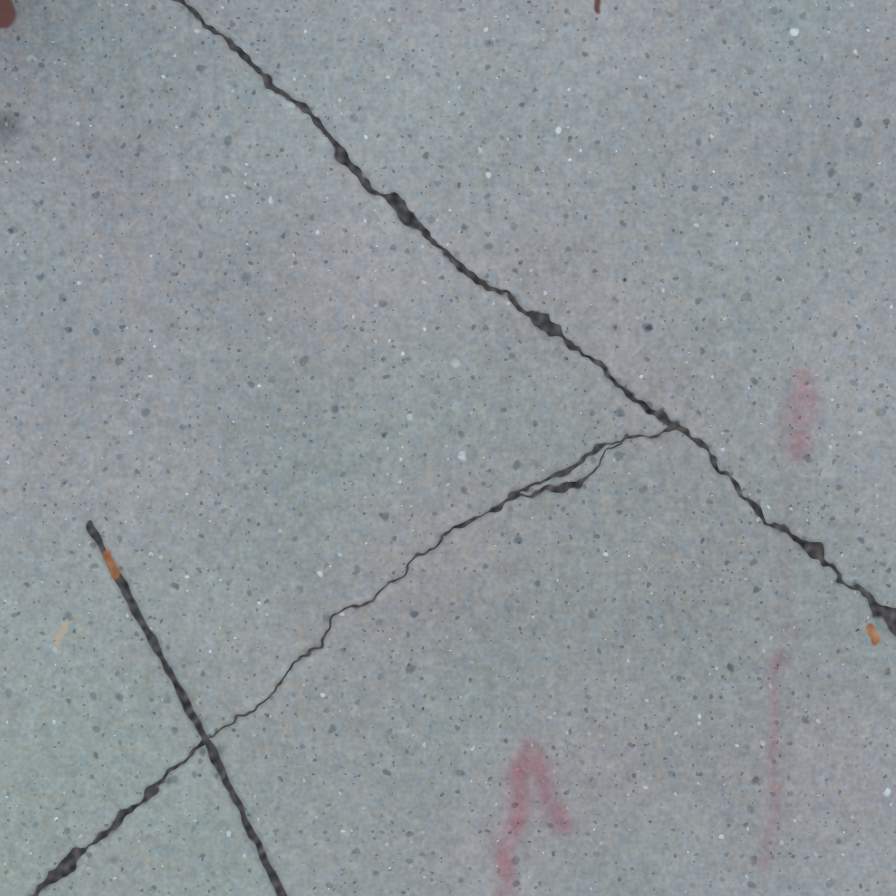
A WebGL 2 fragment shader for this texture:

```glsl
#version 300 es
precision highp float;
// Weathered grey concrete with ragged cracks, a straight groove and faint red stains.
uniform vec2 u_resolution;
out vec4 fragColor;

vec2 hash2(vec2 p) {
    vec3 q = fract(p.xyx * vec3(0.1031, 0.1030, 0.0973));
    q += dot(q, q.yzx + 33.33);
    return fract((q.xx + q.yz) * q.zy);
}

float cornerSlope(vec2 cell, vec2 corner, vec2 f) {
    return dot(hash2(cell + corner + 100.0) * 2.0 - 1.0, f - corner);
}

// Gradient noise, roughly -0.6 to 0.6
float noise(vec2 p) {
    vec2 i = floor(p), f = fract(p);
    vec2 s = f * f * f * (f * (f * 6.0 - 15.0) + 10.0);
    return mix(mix(cornerSlope(i, vec2(0, 0), f), cornerSlope(i, vec2(1, 0), f), s.x),
               mix(cornerSlope(i, vec2(0, 1), f), cornerSlope(i, vec2(1, 1), f), s.x), s.y);
}

vec2 noise2(vec2 p) {
    return vec2(noise(p), noise(p + 47.3));
}

float segment(vec2 p, vec2 a, vec2 b) {
    vec2 ap = p - a, ab = b - a;
    return length(ap - ab * clamp(dot(ap, ab) / dot(ab, ab), 0.0, 1.0));
}

// Scattered grains, one at most in each cell
float specks(vec2 p, float density) {
    p += 0.2 * noise2(p * 2.3);
    vec2 cell = floor(p), place = hash2(cell + 7.0), kind = hash2(cell + 61.0);
    float radius = mix(0.1, 0.25, kind.y * kind.y);
    float d = length(fract(p) - 0.3 - 0.4 * place);
    return step(kind.x, density) * smoothstep(radius, radius * 0.4, d) * (0.4 + 0.6 * place.x);
}

float fill(float d, float soft) {
    return smoothstep(soft, -soft, d);
}

void main() {
    vec2 uv = gl_FragCoord.xy / u_resolution.y;
    float soft = max(1.0 / u_resolution.y, 0.0013);

    // Broad tone: cool rim, warm middle, greenish lower left, shaded upper left corner
    vec3 color = vec3(0.583, 0.610, 0.633);
    float middle = exp(-5.0 * dot(uv - vec2(0.62, 0.35), uv - vec2(0.62, 0.35)));
    color -= middle * vec3(0.024, 0.028, 0.042);
    color += vec3(-0.008, 0.016, -0.012) * smoothstep(0.6, 0.0, length(uv));
    color += 0.035 * noise(uv * 3.0) + 0.03 * noise(uv * 8.0 + 5.0);
    color += vec3(0.03, -0.006, 0.004) * noise(uv * 5.0 + 21.0);
    color -= vec3(0.13, 0.14, 0.14) * exp(-9.0 * length(uv - vec2(0.0, 0.99)));
    color -= 0.12 * smoothstep(0.03, 0.0, length(uv - vec2(0.005, 0.86)));

    // Fine sandy grain
    color += 0.045 * noise(uv * 45.0) + 0.06 * noise(uv * 105.0) + 0.06 * noise(uv * 210.0);
    color += vec3(0.03, 0.0, -0.03) * noise(uv * 70.0 + 13.0);

    // Dark and pale aggregate
    for (int i = 0; i < 3; i++) {
        float scale = 34.0 * pow(1.65, float(i));
        color -= vec3(0.15, 0.14, 0.13) * specks(uv * scale + float(i) * 19.0, 0.3);
    }
    color += 0.18 * specks(uv * 75.0 + 31.0, 0.08);
    color += vec3(0.17, 0.21, 0.22) * specks(uv * 38.0 + 83.0, 0.025);

    // Smeared red stains
    vec2 smear = uv + 0.03 * noise2(uv * 14.0);
    float fork = min(segment(smear, vec2(0.585, 0.16), vec2(0.555, -0.02)),
                     segment(smear, vec2(0.585, 0.16), vec2(0.62, 0.09)));
    float streak = min(segment(smear, vec2(0.897, 0.575), vec2(0.885, 0.5)),
                       segment(smear, vec2(0.868, 0.26), vec2(0.86, 0.04)) + 0.008);
    float stain = smoothstep(0.026, 0.0, fork) + 0.6 * smoothstep(0.026, 0.0, streak);
    stain += 0.15 * smoothstep(0.02, 0.0, segment(smear, vec2(0.89, 0.5), vec2(0.87, 0.26)));
    stain *= clamp(0.75 + 0.7 * noise(uv * 40.0), 0.0, 1.0);
    color = mix(color, color * vec3(0.99, 0.71, 0.76), 0.85 * stain);

    // Long ragged crack
    vec2 p = uv + 0.016 * noise2(uv * 11.0) + 0.011 * noise2(uv * 33.0) + 0.005 * noise2(uv * 95.0);
    float swell = max(noise(uv * 15.0 + 3.0), 0.0);
    float longCrack = min(min(segment(p, vec2(0.19, 1.01), vec2(0.352, 0.863)),
                              segment(p, vec2(0.352, 0.863), vec2(0.475, 0.733))),
                          min(segment(p, vec2(0.475, 0.733), vec2(0.762, 0.518)),
                              segment(p, vec2(0.762, 0.518), vec2(1.02, 0.28))));
    longCrack -= max(0.0033 + 0.016 * swell + 0.006 * noise(uv * 60.0), 0.0012);

    // Side crack: split strands, a hairline, then a wider tail
    float strands = min(segment(p, vec2(0.70, 0.515), vec2(0.575, 0.45)),
                        min(segment(p, vec2(0.69, 0.507), vec2(0.65, 0.463)),
                            segment(p, vec2(0.65, 0.463), vec2(0.575, 0.447))));
    float hairline = segment(p, vec2(0.50, 0.403), vec2(0.23, 0.175));
    float wide = min(segment(p, vec2(0.76, 0.52), vec2(0.69, 0.51)),
                     min(segment(p, vec2(0.58, 0.45), vec2(0.50, 0.403)),
                         segment(p, vec2(0.23, 0.175), vec2(0.03, -0.01))));
    float sideCrack = min(min(strands - 0.0012 - 0.012 * swell, hairline - 0.0011),
                          wide - max(0.0025 + 0.012 * swell + 0.006 * noise(uv * 55.0), 0.001));

    // Straight groove with a slightly worn edge
    float groove = segment(uv + 0.004 * noise2(uv * 50.0), vec2(0.10, 0.414), vec2(0.235, 0.165));
    groove = min(groove, segment(uv + 0.004 * noise2(uv * 50.0), vec2(0.235, 0.165), vec2(0.32, -0.01)));
    groove -= 0.0042 + 0.003 * noise(uv * 40.0);

    // Chipped pale lips, soft shade and dark gritty filling
    float gap = min(longCrack, sideCrack);
    float lip = fill(gap - 0.007, 0.005) * smoothstep(-0.1, 0.35, noise(uv * 38.0 + 9.0));
    color += 0.06 * lip;
    gap = min(gap, groove);
    color *= 1.0 - 0.13 * fill(gap - 0.003, 0.004);
    vec3 grit = vec3(0.25, 0.25, 0.26) + vec3(0.24, 0.21, 0.19) * noise(uv * 110.0);
    color = mix(color, grit, 0.92 * fill(gap, soft));

    // Dry leaf scraps
    vec2 q = uv + 0.006 * noise2(uv * 60.0);
    float orange = min(segment(q, vec2(0.120, 0.381), vec2(0.130, 0.358)) - 0.005,
                       segment(q, vec2(0.972, 0.298), vec2(0.976, 0.285)) - 0.006);
    color = mix(color, vec3(0.62, 0.42, 0.29) + 0.2 * noise(uv * 80.0), 0.85 * fill(orange, 0.002));
    float pale = segment(q, vec2(0.063, 0.282), vec2(0.075, 0.305)) - 0.0035;
    color = mix(color, vec3(0.70, 0.65, 0.58), 0.8 * fill(pale, 0.002));
    float brown = min(segment(q, vec2(0.667, 1.0), vec2(0.668, 0.99)) - 0.004, length(q - vec2(0.0, 0.985)) - 0.018);
    color = mix(color, vec3(0.36, 0.24, 0.23), 0.85 * fill(brown, 0.003));

    fragColor = vec4(clamp(color, 0.0, 1.0), 1.0);
}
```
